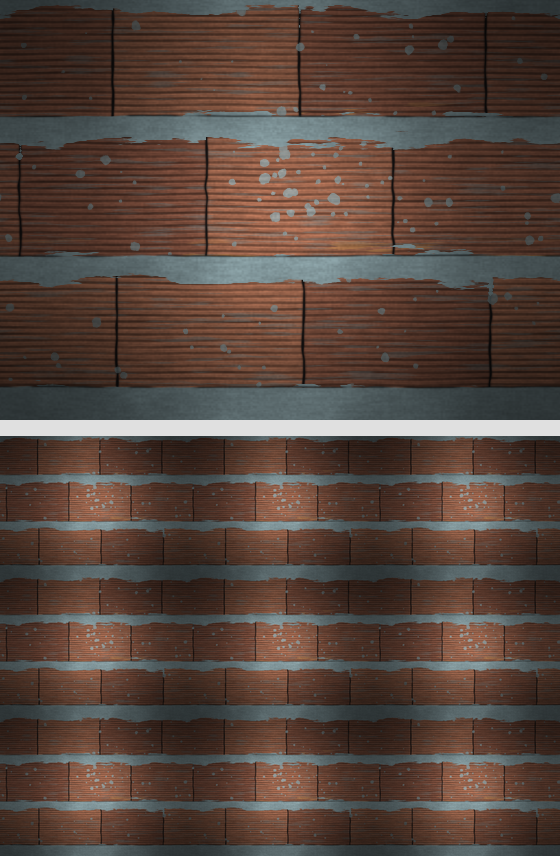
Top: one tile. Bottom: repeated 3 by 3.
Reproduce this texture procedurally as a Shadertoy shader.

```glsl
// Wall of ribbed clay blocks in offset rows, with smeared mortar beds and thin open joints.
// Wrapping value noise ragges the mortar and wears the blocks; a scattered grid adds
// mortar splashes, and a soft periodic falloff dims the wall towards its borders.

#define COLS 3.0
#define ROWS 3.0
#define RIBS 66.0
#define BED_SHIFT 0.09
#define BED_WIDE 0.145
#define BED_THIN 0.08
#define GAP 0.0022
#define SPLASH_GRID vec2(48.0, 36.0)
#define FALLOFF vec2(0.72, 0.50)
#define CLAY vec3(0.68, 0.445, 0.335)
#define MORTAR vec3(0.61, 0.71, 0.73)
#define OCHRE vec3(0.78, 0.55, 0.33)

const float PI = 3.14159;

float hash(vec2 p) {
    return fract(sin(dot(p, vec2(127.1, 311.7))) * 43758.5453);
}

// Value noise that wraps after "period" cells over the canvas
float noise(vec2 uv, vec2 period) {
    vec2 p = uv * period, i = floor(p), f = fract(p);
    vec2 seed = period * 0.37;
    f = f * f * (3.0 - 2.0 * f);
    float a = hash(mod(i, period) + seed);
    float b = hash(mod(i + vec2(1, 0), period) + seed);
    float c = hash(mod(i + vec2(0, 1), period) + seed);
    float d = hash(mod(i + vec2(1, 1), period) + seed);
    return mix(mix(a, b, f.x), mix(c, d, f.x), f.y);
}

float fbm(vec2 uv, vec2 period) {
    float sum = 0.0, amp = 0.533;
    for (int k = 0; k < 4; k++) {
        sum += amp * noise(uv, period);
        period *= 2.0;
        amp *= 0.5;
    }
    return sum;
}

// Round mortar splashes, one candidate per grid cell, denser in one cluster
float splashes(vec2 uv) {
    vec2 p = uv * SPLASH_GRID, home = floor(p);
    float ragged = 0.35 * (fbm(uv, SPLASH_GRID * 2.0) - 0.5);
    float cover = 0.0;
    for (int y = -1; y <= 1; y++)
    for (int x = -1; x <= 1; x++) {
        vec2 cell = home + vec2(x, y), id = mod(cell, SPLASH_GRID);
        vec2 center = cell + vec2(hash(id + 3.1), hash(id + 7.7));
        vec2 away = (id + 0.5) / SPLASH_GRID - vec2(0.57, 0.57);
        float chance = 0.06 + 0.45 * exp(-55.0 * dot(away, away));
        float size = 0.12 + 0.36 * pow(hash(id + 5.3), 2.0);
        float d = length(p - center) + ragged - size;
        cover = max(cover, step(hash(id), chance) * smoothstep(0.06, -0.06, d));
    }
    return cover;
}

float bedHeight(float bed) {
    return mod(bed, ROWS) < 0.5 ? BED_WIDE : BED_THIN;
}

void mainImage(out vec4 fragColor, in vec2 fragCoord) {
    vec2 uv = fragCoord / iResolution.xy;
    float aspect = iResolution.x / iResolution.y;
    float aa = 1.0 / iResolution.y;

    // Block layout; distances to the edges are in canvas heights
    float r = uv.y * ROWS - BED_SHIFT + 0.025 * (fbm(uv, vec2(6, 3)) - 0.5);
    float row = mod(floor(r), ROWS), f = fract(r);
    float bx = uv.x * COLS - 0.12 - 0.5 * mod(row + 1.0, 2.0);
    bx += 0.05 * (hash(vec2(row, 4.0)) - 0.5) + 0.012 * (noise(uv, vec2(3, 36)) - 0.5);
    float below = (f - bedHeight(row)) / ROWS;
    float above = (1.0 - f - bedHeight(row + 1.0)) / ROWS;
    float side = (0.5 - abs(fract(bx) - 0.5)) * aspect / COLS;
    vec2 block = vec2(mod(floor(bx), COLS), row);
    vec2 joint = vec2(mod(floor(bx + 0.5), COLS), row);
    float tone = hash(block + 11.0);

    float streak = fbm(uv, vec2(11, 48));
    float fine = fbm(uv, vec2(40, 160));
    float grain = noise(uv, vec2(256, 192));

    // Ribbed clay with uneven grooves, dust and pale scrapes
    float rib = fract(uv.y * RIBS + 0.25 * (noise(uv, vec2(8, 12)) - 0.5));
    float groove = smoothstep(0.32, 0.04, abs(rib - 0.5));
    float lip = smoothstep(0.2, 0.0, abs(rib - 0.14));
    float depth = 0.16 + 0.3 * noise(uv, vec2(9, 66));
    vec3 clay = CLAY * mix(vec3(0.83, 0.79, 0.82), vec3(1.06), tone);
    clay *= (1.0 - depth * groove + 0.08 * lip) * (0.86 + 0.28 * fine);
    clay = mix(clay, MORTAR * 0.8, 0.4 * smoothstep(0.54, 0.78, fbm(uv, vec2(14, 132))));
    float scrape = smoothstep(0.62, 0.7, fbm(uv, vec2(8, 72))) * smoothstep(0.05, 0.01, below);
    clay = mix(clay, OCHRE, 0.75 * scrape * step(0.4, hash(block + 23.0)));

    // Open joint between neighbours
    float gapWidth = GAP * (0.6 + 0.9 * noise(uv, vec2(6, 45)));
    clay *= 1.0 - 0.3 * smoothstep(0.008, 0.0, side);
    vec3 color = mix(vec3(0.09, 0.08, 0.08), clay, smoothstep(-aa, aa, side - gapWidth));

    // Mortar: ragged smears from above, fewer from below, some filled joints
    float limit = 0.40 + 0.35 * above / 0.03 + 0.12 * (tone - 0.5);
    limit = min(limit, 0.56 + 0.22 * max(below, 0.0) / 0.03);
    float filled = 0.34 + 0.25 * side / 0.012 + 0.3 * max(above, 0.0) / 0.06;
    if (hash(joint + 31.0) > 0.65) limit = min(limit, filled);
    float cover = smoothstep(-0.025, 0.025, mix(streak, fine, 0.25) - limit);
    cover = max(cover, smoothstep(aa, -aa, below + 0.004 * (fine - 0.5)));
    cover = max(cover, 0.75 * splashes(uv));
    vec3 mortar = MORTAR * (0.82 + 0.24 * fbm(uv, vec2(12, 9)) + 0.14 * (fine - 0.5));
    color = mix(color, mortar, cover);

    // Shadow under each block, grain and dimming towards the borders
    color *= 1.0 - 0.5 * exp(-pow(below / 0.0026, 2.0)) * smoothstep(0.25, 0.6, noise(uv, vec2(24, 9)));
    color *= 0.95 + 0.1 * grain;
    vec2 edge = cos(PI * uv);
    color *= exp(-dot(FALLOFF, edge * edge));
    fragColor = vec4(color, 1.0);
}
```
